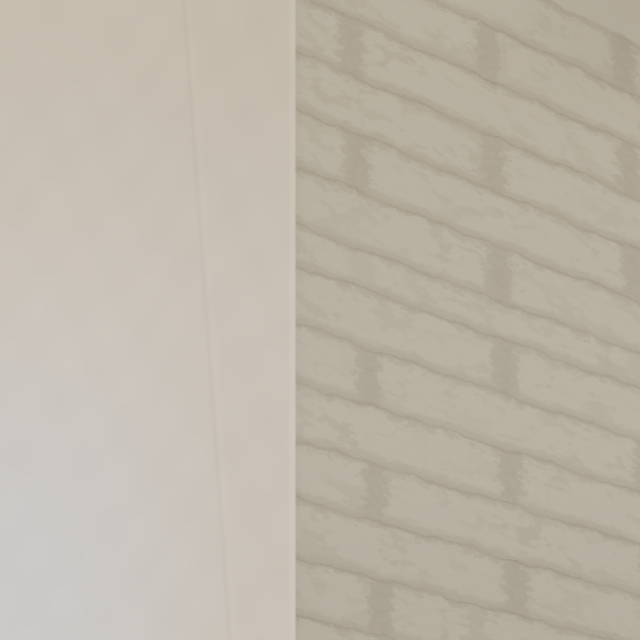
Give the GLSL for this texture, as a three.js fragment shader.

```glsl
// A smooth plaster panel on the left meets a pale, worn brick wall on the right.
// Courses fan out in perspective: each point is slid back to its height on the
// corner, then split into courses and bricks; cellular noise wears the surface.
varying vec2 vUv;

vec2 hash2(vec2 p) {
  return fract(sin(vec2(dot(p, vec2(127.1, 311.7)), dot(p, vec2(269.5, 183.3)))) * 4375.85);
}

// Distance to the nearest scattered cell point
float cells(vec2 p) {
  vec2 id = floor(p), f = fract(p);
  float nearest = 2.0;
  for (int j = -1; j <= 1; j++) {
    for (int i = -1; i <= 1; i++) {
      vec2 o = vec2(float(i), float(j));
      nearest = min(nearest, length(o + hash2(id + o) - f));
    }
  }
  return nearest;
}

float layeredCells(vec2 p) {
  return 0.5 * cells(p) + 0.3 * cells(p * 2.1 + 7.3) + 0.2 * cells(p * 4.3 + 3.1);
}

// Plaster: warm above, cool at the lower left, with a faint slanted crease
vec3 plaster(vec2 p) {
  vec3 col = mix(vec3(0.776, 0.741, 0.688), vec3(0.798, 0.768, 0.729), smoothstep(0.0, 0.55, p.y));
  float cool = smoothstep(0.3, 0.95, p.y) * (1.0 - smoothstep(0.0, 0.48, p.x));
  col = mix(col, vec3(0.795, 0.79, 0.785), cool);
  col -= vec3(0.008, 0.011, 0.013) * smoothstep(0.12, 0.44, p.x);
  float crease = p.x - 0.287 - 0.072 * p.y;
  col -= 0.014 * exp(-pow(crease / 0.0035, 2.0));
  col += 0.006 * exp(-pow((crease - 0.008) / 0.006, 2.0));
  col += 0.018 * exp(-pow((p.x - 0.457) / 0.005, 2.0));
  return col + 0.004 * sin(p.y * 41.0 + sin(p.x * 23.0)) * sin(p.x * 57.0 + p.y * 9.0);
}

vec3 brickWall(vec2 p) {
  // Undo the perspective fan, then add a hand-laid wobble
  float dx = p.x - 0.4635;
  float level = (p.y - 0.45 * dx) / (1.0 - 0.215 * dx);
  vec2 surface = vec2(p.x, level);
  float grain = layeredCells(surface * vec2(42.0, 66.0));
  float blotch = layeredCells(surface * vec2(15.0, 25.0) + 4.7);
  level += 0.0016 * sin(p.x * 47.0 + level * 31.0) + 0.001 * sin(p.x * 113.0 - level * 57.0);
  level += (grain - 0.45) * 0.008;

  // Courses, with one short course in the middle
  float n = max(level - 0.414, 0.0) / 0.0914
          + clamp(level - 0.414, -0.0625, 0.0) / 0.0625
          + min(level - 0.3515, 0.0) / 0.0905;
  float row = floor(n);
  float shortRow = step(abs(row + 1.0), 0.5);
  float toLine = (fract(n + 0.5) - 0.5) * mix(0.091, 0.0625, shortRow);

  // Upright joints, shifted by half a brick on every other course
  float u = (p.x - 0.549 - 0.0045 * (row + 5.0)) / 0.434 + 0.5 * mod(row + 1.0, 2.0);
  float toJoint = abs(fract(u + 0.5) - 0.5) * 0.434;
  float joint = 1.0 - smoothstep(0.011, 0.027, toJoint + (grain - 0.45) * 0.04);
  joint *= 1.0 - 0.65 * shortRow;

  // Mortar bands, dark creases and worn patches
  float bed = 1.0 - smoothstep(0.005, 0.016, abs(toLine + 0.002) + (grain - 0.45) * 0.025);
  float crack = exp(-pow(toLine / 0.0034, 2.0));
  float patches = 0.5 + 0.5 * sin(p.x * 17.0 + 2.0 * sin(level * 13.0)) * sin(level * 21.0 + p.x * 6.0);
  float wear = smoothstep(0.42, 0.62, blotch + 0.3 * (grain - 0.45)) * mix(0.25, 0.9, patches);
  float mortar = max(max(joint * 0.85, bed * 0.6), wear * 0.55);
  float laid = smoothstep(-7.08, -6.95, n);

  // Light falls off toward the top right and the bottom
  vec3 col = mix(vec3(0.722, 0.689, 0.626), vec3(0.728, 0.697, 0.641), smoothstep(0.1, 0.6, p.y));
  col -= 0.03 * smoothstep(0.25, 0.0, p.y) * smoothstep(0.7, 1.0, p.x);
  col -= 0.016 * smoothstep(0.65, 1.0, p.y);
  col = mix(col, col - vec3(0.056, 0.059, 0.061), mortar * laid);
  col -= vec3(0.042, 0.046, 0.048) * crack * laid * (0.65 + 0.35 * sin(p.x * 29.0 + row * 2.3));
  col -= (grain - 0.45) * 0.035 * mix(0.25, 1.0, joint) * laid;
  return col;
}

void main() {
  vec2 p = vec2(vUv.x, 1.0 - vUv.y);
  float wall = smoothstep(0.4595, 0.4645, p.x);
  vec3 col = mix(plaster(p), brickWall(p), wall);
  // Soft shade just past the corner
  col -= 0.018 * wall * exp(-max(p.x - 0.4635, 0.0) / 0.007);
  gl_FragColor = vec4(col, 1.0);
}
```
